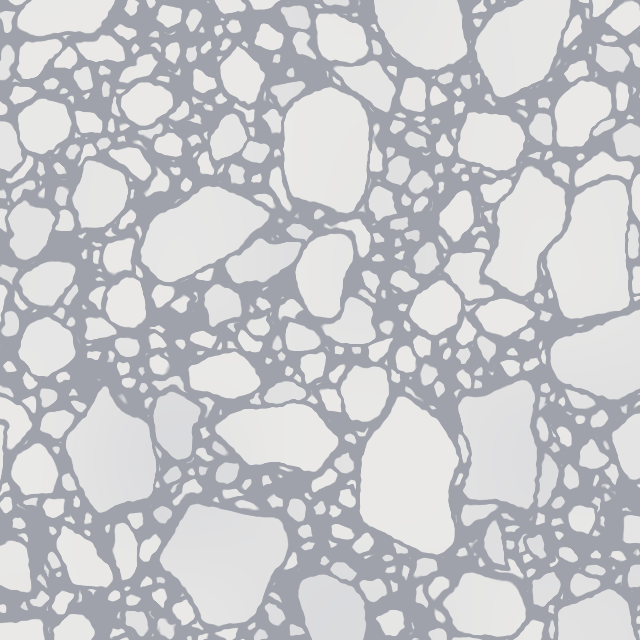
This texture is drawn by a Shadertoy shader. Its source:

```glsl
const vec3 BASE = vec3(0.622, 0.636, 0.670);
const vec3 STONE_LIGHT = vec3(0.916, 0.914, 0.908);
const vec3 STONE_DIM = vec3(0.855, 0.857, 0.868);

const int LAYERS = 4;             // large slabs down to crumbs
const int SIDES = 6;
const float COARSE_CELLS = 4.6;   // cells across the canvas, first layer
const float LAYER_RATIO = 2.0;
const vec4 PRESENCE = vec4(0.70, 0.82, 0.84, 0.70);
const float MIN_RADIUS = 0.23;    // radii in cells
const float MAX_RADIUS = 0.43;
const float MAX_STRETCH = 1.32;
const float JITTER = 0.70;
const float GAP = 0.008;          // mortar between stones
const float CORNER = 0.07;        // rounding, in cells
const float WOBBLE = 0.16;        // outline bending, in cells
const float RAGGED = 0.0035;      // fine edge roughness
const float RAGGED_SCALE = 120.0;
const float TONE_SCALE = 3.5;     // regional drift of stone tone
const float TAU = 6.2831853;

vec3 hash3(vec2 p) {
    vec3 q = fract(vec3(p.xyx) * vec3(0.1031, 0.1030, 0.0973));
    q += dot(q, q.yxz + 33.33);
    return fract((q.xxy + q.yzz) * q.zyx);
}

vec2 noise2(vec2 p) {
    vec2 i = floor(p), f = fract(p);
    f = f * f * (3.0 - 2.0 * f);
    vec2 low = mix(hash3(i).xy, hash3(i + vec2(1, 0)).xy, f.x);
    vec2 high = mix(hash3(i + vec2(0, 1)).xy, hash3(i + vec2(1, 1)).xy, f.x);
    return mix(low, high, f.y);
}

mat2 rotation(float a) {
    float c = cos(a), s = sin(a);
    return mat2(c, s, -s, c);
}

float smoothMax(float a, float b, float k) {
    float h = max(k - abs(a - b), 0.0) / k;
    return max(a, b) + h * h * k * 0.25;
}

// Rounded irregular polygon, stretched along a random direction
float stoneDistance(vec2 q, vec2 seed) {
    vec3 form = hash3(seed + 41.0);
    float radius = mix(MIN_RADIUS, MAX_RADIUS, form.x);
    float stretch = mix(1.0, MAX_STRETCH, form.y);
    q = rotation(form.z * TAU) * q * vec2(1.0 / stretch, stretch);
    float d = -1.0;
    for (int i = 0; i < SIDES; i++) {
        vec3 side = hash3(seed + 17.0 * float(i + 5));
        float a = (float(i) + 0.6 * side.x) * TAU / float(SIDES);
        float reach = radius * mix(0.76, 1.14, side.y);
        d = smoothMax(d, dot(q, vec2(cos(a), sin(a))) - reach, CORNER);
    }
    return d;
}

// One jittered layer: x = distance in cells, y = stone tone
vec2 stoneLayer(vec2 p, float presence, float gap, float seed) {
    vec2 home = floor(p);
    float nearest = 1.0, second = 1.0, tone = 0.0;
    for (int y = -1; y <= 1; y++)
    for (int x = -1; x <= 1; x++) {
        vec2 cell = home + vec2(x, y);
        vec2 id = cell + seed;
        vec3 rnd = hash3(id);
        vec2 q = p - cell - 0.5 - JITTER * (rnd.xy - 0.5);
        if (rnd.z > presence || dot(q, q) > 1.0) continue;
        float d = stoneDistance(q, id);
        if (d < nearest) {
            second = nearest;
            nearest = d;
            tone = hash3(id + 73.0).x;
        } else {
            second = min(second, d);
        }
    }
    float seam = 0.5 * (nearest - second + gap);
    return vec2(smoothMax(nearest, seam, CORNER), tone);
}

void mainImage(out vec4 fragColor, in vec2 fragCoord) {
    vec2 uv = fragCoord / iResolution.y;
    float pixel = 1.0 / iResolution.y;
    vec2 rough = uv + RAGGED * (noise2(uv * RAGGED_SCALE) - 0.5);
    float region = noise2(uv * TONE_SCALE + 9.0).x;

    vec3 color = BASE;
    float occupied = 1.0;
    float cells = COARSE_CELLS;
    for (int i = 0; i < LAYERS; i++) {
        float seed = 131.0 * float(i + 1);
        vec2 p = rotation(0.35 + 0.9 * float(i)) * rough * cells + 7.3;
        p += WOBBLE * (noise2(p * 3.2 + seed) - 0.5);
        vec2 stone = stoneLayer(p, PRESENCE[i], GAP * cells, seed);

        // Keep smaller stones clear of the larger ones
        float d = smoothMax(stone.x / cells, GAP - occupied, 0.12 / cells);
        float cover = 1.0 - smoothstep(-0.7 * pixel, 0.7 * pixel, d);
        float tone = smoothstep(0.05, 0.75, 0.5 * stone.y + 0.5 * region);
        color = mix(color, mix(STONE_DIM, STONE_LIGHT, tone), cover);
        occupied = min(occupied, d);
        cells *= LAYER_RATIO;
    }
    fragColor = vec4(color, 1.0);
}
```
